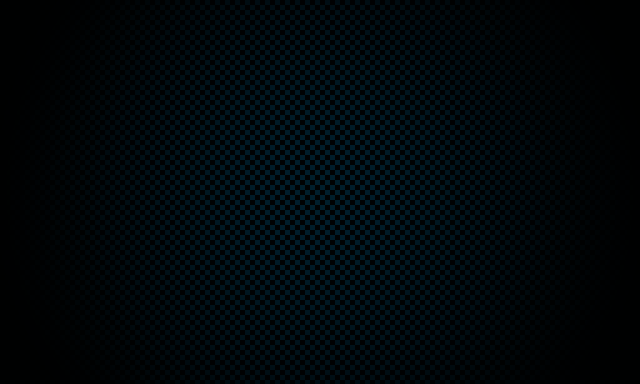
Write a Shadertoy shader that draws this pattern.

```glsl
// Fine checkerboard of deep blue squares on near-black, lit by a soft central glow.

const float CELLS_ACROSS = 128.0;  // 64 light-dark pairs
const float GLOW_RADIUS = 0.55;    // in canvas widths
const vec3 LIGHT_CELL = vec3(0.0, 0.115, 0.168);
const vec3 DARK_CELL = vec3(0.0, 0.006, 0.010);
const vec3 BASE = vec3(0.0, 0.002, 0.003);

// Square wave of +1 / -1 per unit cell, averaged over a pixel of the given width
vec2 filteredSquareWave(vec2 p, float width) {
    vec2 before = abs(fract((p - 0.5 * width) * 0.5) - 0.5);
    vec2 after = abs(fract((p + 0.5 * width) * 0.5) - 0.5);
    return 2.0 * (before - after) / width;
}

// Coverage of the odd cells, from 0 to 1
float checker(vec2 p, float width) {
    vec2 wave = filteredSquareWave(p, width);
    return 0.5 - 0.5 * wave.x * wave.y;
}

// Radial light, 1 at the middle and 0 at the given radius
float glow(vec2 p, float radius) {
    return 1.0 - smoothstep(0.0, radius, length(p));
}

void mainImage(out vec4 fragColor, in vec2 fragCoord) {
    // Canvas widths, measured from the top left and from the middle
    vec2 fromTopLeft = vec2(fragCoord.x, iResolution.y - fragCoord.y) / iResolution.x;
    vec2 fromCenter = (fragCoord - 0.5 * iResolution.xy) / iResolution.x;

    float pixelWidth = CELLS_ACROSS / iResolution.x;
    float lightCell = checker(fromTopLeft * CELLS_ACROSS, pixelWidth);

    vec3 cellColor = mix(DARK_CELL, LIGHT_CELL, lightCell);
    fragColor = vec4(BASE + cellColor * glow(fromCenter, GLOW_RADIUS), 1.0);
}
```
